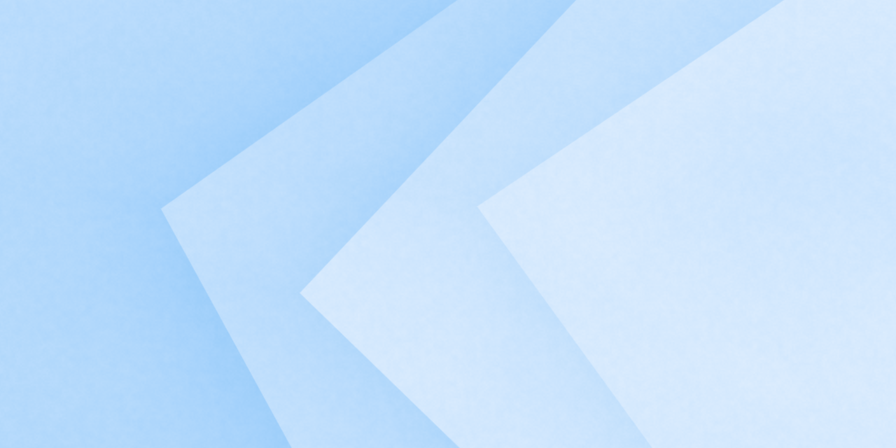
Reproduce this background procedurally as a Shadertoy shader.

```glsl
float hash(vec2 p) {
    return fract(sin(dot(p, vec2(127.1, 311.7))) * 43758.5453);
}

float noise(vec2 p) {
    vec2 cell = floor(p), f = fract(p);
    f = f * f * (3.0 - 2.0 * f);
    return mix(mix(hash(cell), hash(cell + vec2(1, 0)), f.x),
               mix(hash(cell + vec2(0, 1)), hash(cell + vec2(1, 1)), f.x), f.y);
}

float fbm(vec2 p) {
    float sum = 0.0, amplitude = 0.5;
    for (int i = 0; i < 4; i++) {
        sum += amplitude * noise(p);
        p = mat2(1.6, 1.2, -1.2, 1.6) * p + 7.3;
        amplitude *= 0.5;
    }
    return sum;
}

// Signed distance to a corner opening to the right, negative inside
float cornerDistance(vec2 p, vec2 tip, vec2 top, vec2 bottom) {
    vec2 up = normalize(top - tip), down = normalize(bottom - tip);
    p -= tip;
    return max(dot(p, vec2(-up.y, up.x)), dot(p, vec2(down.y, -down.x)));
}

// Shades the layer below, then covers it with a paler sheet
float addSheet(float tone, float sheetTone, float d, float shadow, float spread) {
    float pixel = 1.0 / iResolution.y;
    tone -= shadow * exp(-max(d, 0.0) / spread);
    return mix(tone, sheetTone, smoothstep(pixel, -pixel, d));
}

void mainImage(out vec4 fragColor, in vec2 fragCoord) {
    vec2 p = fragCoord / iResolution.y;

    float sheet1 = cornerDistance(p, vec2(0.359, 0.534), vec2(1.021, 1.0), vec2(0.651, 0.0));
    float sheet2 = cornerDistance(p, vec2(0.669, 0.346), vec2(1.286, 1.0), vec2(1.026, 0.0));
    float sheet3 = cornerDistance(p, vec2(1.065, 0.539), vec2(1.75, 1.0), vec2(1.456, 0.0));

    // Tone runs from deep blue at 0 to pale blue at 1
    float tone = 0.38 + 0.06 * p.y;
    tone = addSheet(tone, 0.64 - 0.12 * smoothstep(0.6, 1.0, p.y), sheet1, 0.32, 0.2);
    tone = addSheet(tone, 0.91 - 0.2 * smoothstep(0.4, 1.0, p.y), sheet2, 0.32, 0.16);

    // Front sheet with a soft darker patch near the right side
    vec2 patchOffset = (p - vec2(1.85, 0.62)) / vec2(0.35, 0.25);
    float frontTone = 0.92 - 0.16 * exp(-dot(patchOffset, patchOffset));
    tone = addSheet(tone, frontTone, sheet3, 0.3, 0.18);

    // Cloudy mottling and fine paper grain
    tone += 0.1 * (fbm(p * 6.0) - 0.47);
    tone += 0.16 * (fbm(p * 70.0) - 0.47);
    tone += 0.07 * (noise(p * 256.0) - 0.5);

    vec3 deepBlue = vec3(0.63, 0.815, 0.982);
    vec3 paleBlue = vec3(0.86, 0.925, 0.994);
    fragColor = vec4(mix(deepBlue, paleBlue, tone), 1.0);
}
```
